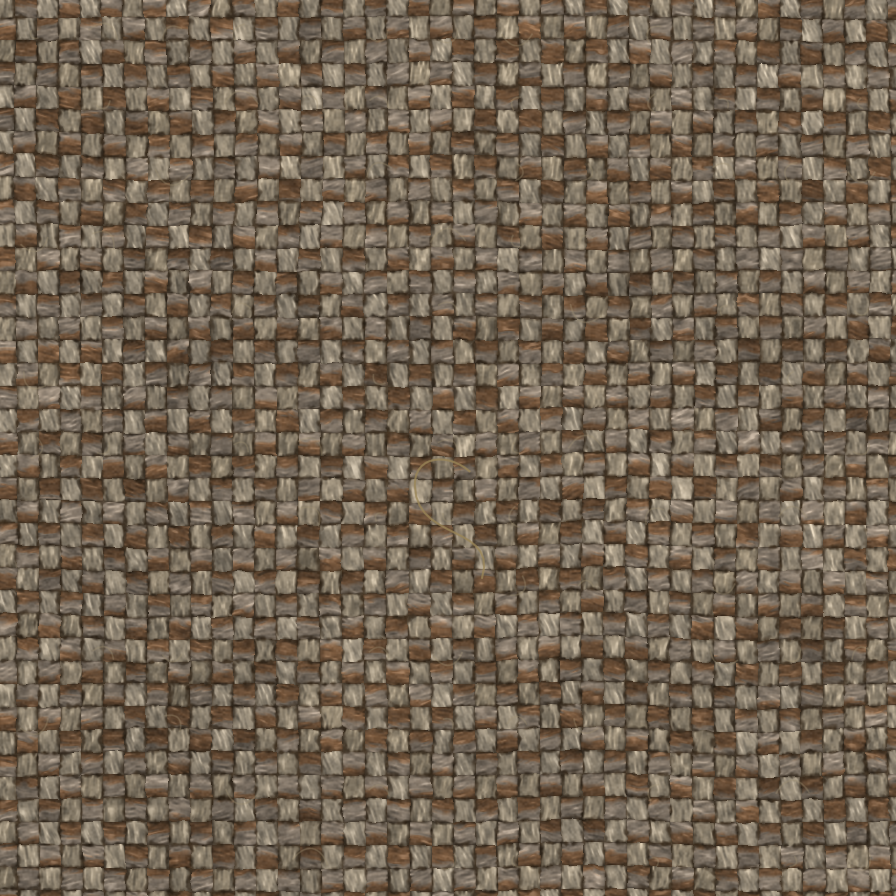
Give the GLSL for this texture, as a Shadertoy shader.

```glsl
// Coarse plain-weave cloth: beige upright yarns over grey and rust cross yarns, with loose hairs.

float hash(vec2 p) {
    return fract(sin(dot(p, vec2(127.1, 311.7))) * 43758.545);
}

float noise(vec2 p) {
    vec2 i = floor(p), f = fract(p);
    f = f * f * (3.0 - 2.0 * f);
    return mix(mix(hash(i), hash(i + vec2(1, 0)), f.x),
               mix(hash(i + vec2(0, 1)), hash(i + vec2(1, 1)), f.x), f.y);
}

float roundedBox(vec2 p, vec2 halfSize, float radius) {
    vec2 d = abs(p) - halfSize + radius;
    return length(max(d, 0.0)) + min(max(d.x, d.y), 0.0) - radius;
}

float segment(vec2 p, vec2 a, vec2 b) {
    vec2 ab = b - a;
    return length(p - a - ab * clamp(dot(p - a, ab) / dot(ab, ab), 0.0, 1.0));
}

vec2 bezier(vec2 a, vec2 b, vec2 c, vec2 d, float t) {
    float s = 1.0 - t;
    return s * s * s * a + 3.0 * s * s * t * b + 3.0 * s * t * t * c + t * t * t * d;
}

float curve(vec2 p, vec2 a, vec2 b, vec2 c, vec2 d) {
    float dist = 1.0;
    vec2 last = a;
    for (int i = 1; i <= 14; i++) {
        vec2 next = bezier(a, b, c, d, float(i) / 14.0);
        dist = min(dist, segment(p, last, next));
        last = next;
    }
    return dist;
}

vec3 weave(vec2 uv) {
    // 41 columns by 39 rows, slightly wavy
    vec2 p = uv * vec2(41.0, 39.0) + vec2(0.3, -0.23);
    p += 0.24 * (vec2(noise(uv * 6.0), noise(uv * 6.0 + 31.0)) - 0.5);
    p += 0.1 * (vec2(noise(p * 2.3), noise(p * 2.3 + 57.0)) - 0.5);
    vec2 cell = floor(p), f = fract(p) - 0.5;
    float rnd = hash(cell), rnd2 = hash(cell + 83.0);
    bool upright = mod(cell.x + cell.y, 2.0) < 0.5;

    vec3 yarn;
    float dist, fibre;
    if (upright) {
        // Beige yarn with fine, steep, slightly slanted fibres
        float x = f.x + (rnd - 0.3) * 0.5 * f.y + rnd2 * 7.0;
        fibre = mix(noise(vec2(x * 9.0, p.y * 3.2)), noise(vec2(x * 4.5, p.y * 2.0 + 20.0)), 0.4);
        dist = roundedBox(f, vec2(0.41 + 0.06 * rnd2, 0.47 + 0.05 * rnd), 0.1);
        yarn = mix(vec3(0.51, 0.465, 0.39), vec3(0.55, 0.51, 0.445), rnd);
    } else {
        // Grey strand beside a rust strand, their share drifting along each row
        float y = f.y + (rnd - 0.5) * 0.6 * f.x + rnd2 * 7.0;
        fibre = mix(noise(vec2(p.x * 3.0, y * 9.5)), noise(vec2(p.x * 1.7 + 20.0, y * 5.0)), 0.4);
        dist = roundedBox(f, vec2(0.52, 0.44 + 0.05 * rnd2), 0.1);
        float drift = noise(vec2(p.x * 0.22, cell.y * 1.7));
        float side = rnd2 < 0.6 ? 1.0 : -1.0;
        float rust = smoothstep(-0.14, 0.14,
            side * f.y + 0.7 * (drift - 0.57) + 0.3 * (rnd - 0.5) + 0.4 * (fibre - 0.5));
        yarn = mix(vec3(0.475, 0.43, 0.38), vec3(0.385, 0.285, 0.2), rust);
        yarn *= 0.9 + 0.2 * noise(vec2(p.x * 0.4 + 9.0, cell.y * 2.3));
    }

    // Fibre relief and rounded yarn shading
    float across = upright ? f.x : f.y;
    yarn *= (0.66 + 0.7 * fibre) * (1.05 - 0.5 * across * across);
    yarn *= 0.93 + 0.14 * rnd2 + 0.1 * f.y;
    yarn += 0.07 * smoothstep(0.65, 0.9, fibre);

    // Ragged dark gaps, partly bridged by fibres
    dist += 0.16 * (noise(p * 5.0 + 11.0) - 0.5) - 0.1 * (fibre - 0.5);
    vec3 gap = vec3(0.2, 0.155, 0.105) * (0.75 + 0.6 * noise(p * 4.0));
    float bridge = 0.65 + 0.35 * noise(p * 2.6 + 40.0);
    return mix(yarn, gap, bridge * smoothstep(-0.12, 0.08, dist));
}

// Short bent wisps, at most one in each square of a loose grid
float wisps(vec2 uv) {
    vec2 cell = floor(uv * 13.0), f = fract(uv * 13.0) - 0.5;
    float rnd = hash(cell + 17.0);
    if (rnd > 0.4) return 1.0;
    float angle = 6.283 * hash(cell + 5.0);
    vec2 dir = vec2(cos(angle), 0.6 * sin(angle)) * (0.1 + 0.4 * rnd);
    vec2 bend = vec2(-dir.y, dir.x);
    return curve(f, -dir, bend - 0.4 * dir, bend + 0.4 * dir, dir) / 13.0;
}

void mainImage(out vec4 fragColor, in vec2 fragCoord) {
    vec2 uv = fragCoord / iResolution.xy;
    float pixel = 1.0 / iResolution.y;
    vec3 color = weave(uv);

    // Broad uneven tone and fine grain
    color *= 0.94 + 0.12 * noise(uv * vec2(5.0, 9.0) + 3.0);
    color += 0.06 * (noise(uv * 380.0) - 0.5);

    // Pale wisps
    float wisp = 1.0 - smoothstep(0.0, 0.0007 + pixel, wisps(uv));
    color = mix(color, vec3(0.62, 0.56, 0.44), 0.35 * wisp);

    // One long curled hair near the middle
    float hair = min(
        curve(uv, vec2(0.524, 0.474), vec2(0.5, 0.495), vec2(0.462, 0.492), vec2(0.463, 0.458)),
        curve(uv, vec2(0.463, 0.458), vec2(0.464, 0.395), vec2(0.556, 0.415), vec2(0.538, 0.355)));
    float strand = 1.0 - smoothstep(0.0003, 0.0009 + pixel, hair);
    color = mix(color, vec3(0.6, 0.52, 0.34), 0.8 * strand);

    fragColor = vec4(clamp(color, 0.0, 1.0), 1.0);
}
```
